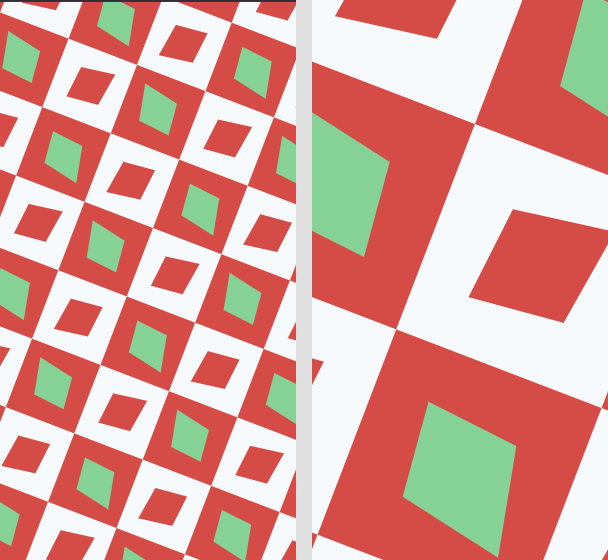
Left, the full canvas; right, a detail of the centre.
Give the GLSL for this pattern, as a Shadertoy shader.

```glsl
// Tilted red and white checkerboard with a skewed kite inside every square.

const vec3 RED = vec3(0.83, 0.30, 0.27);
const vec3 WHITE = vec3(0.97, 0.98, 0.99);
const vec3 GREEN = vec3(0.52, 0.82, 0.59);
const vec3 DARK = vec3(0.20, 0.18, 0.20);

const float CELL = 0.1309;                 // square side, in canvas heights
const float TILT = 0.366;                  // grid rotation, in radians
const vec2 ANCHOR = vec2(0.1224, 0.0690);  // a grid corner, from the top left
const float STRIP = 0.0035;                // dark strip along the top edge

vec2 rotate(vec2 p, float angle) {
    float c = cos(angle), s = sin(angle);
    return vec2(c * p.x + s * p.y, c * p.y - s * p.x);
}

// Coverage of the inside of a shape from its signed distance
float fill(float dist, float pixel) {
    return clamp(0.5 - dist / pixel, 0.0, 1.0);
}

// Signed distance to the line joining (tip, 0) and (0, halfWidth)
float slantedEdge(vec2 p, float tip, float halfWidth) {
    return (p.x / tip + p.y / halfWidth - 1.0) * abs(tip) * halfWidth
         / length(vec2(tip, halfWidth));
}

// Kite with its axis on the rising diagonal and two unequal tips
float kite(vec2 p, float frontTip, float backTip, float halfWidth) {
    vec2 q = vec2(p.x + p.y, abs(p.x - p.y)) * sqrt(0.5);
    return max(slantedEdge(q, frontTip, halfWidth),
               slantedEdge(q, -backTip, halfWidth));
}

// Smoothed checkerboard: 1 on even squares, 0 on odd ones
float checker(vec2 g, float pixel) {
    vec2 wave = abs(mod(g - 0.5, 2.0) - 1.0) - 0.5;
    vec2 side = clamp(2.0 * wave / pixel, -1.0, 1.0);
    return 0.5 + 0.5 * side.x * side.y;
}

void mainImage(out vec4 fragColor, in vec2 fragCoord) {
    vec2 p = vec2(fragCoord.x, iResolution.y - fragCoord.y) / iResolution.y;
    float pixel = 1.0 / (iResolution.y * CELL);

    // Grid space
    vec2 grid = rotate(p - ANCHOR, TILT) / CELL;
    vec2 id = floor(grid);
    vec2 local = fract(grid) - 0.5;
    bool isWhite = mod(id.x + id.y, 2.0) < 0.5;

    // Alternate columns turn by half a turn; white squares use the other diagonal
    local *= 1.0 - 2.0 * mod(id.x, 2.0);
    if (isWhite) local.y = -local.y;

    // Squares, then kites
    vec3 color = mix(RED, WHITE, checker(grid, pixel));
    float frontTip = isWhite ? 0.382 : 0.430;
    float shape = kite(local, frontTip, 0.347, 0.283);
    color = mix(color, isWhite ? RED : GREEN, fill(shape, pixel));

    // Top edge strip
    color = mix(color, DARK, fill(p.y - STRIP, 1.0 / iResolution.y));
    fragColor = vec4(color, 1.0);
}
```
